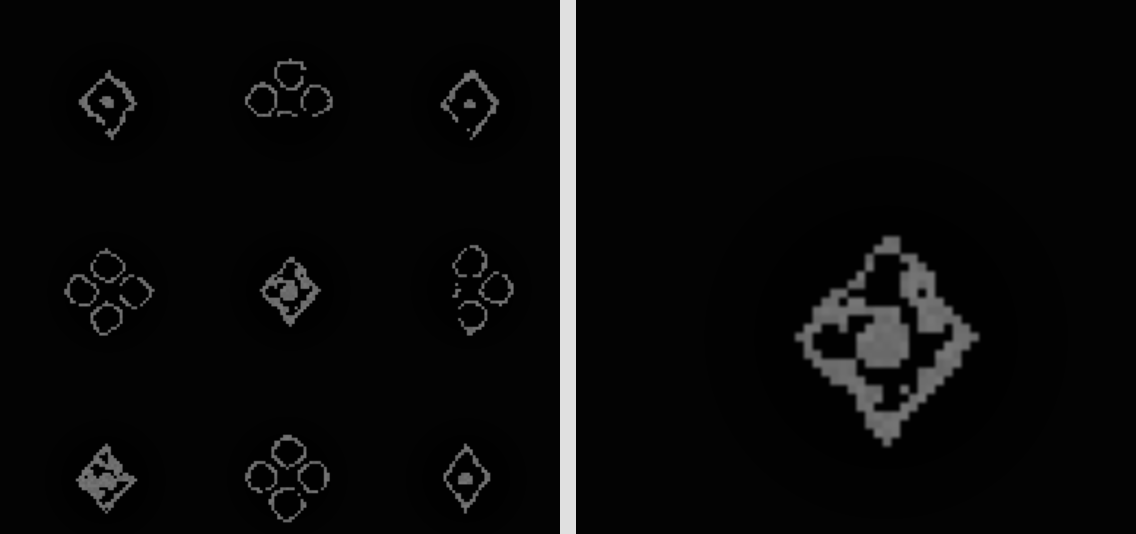
Left: the whole. Right: its middle third, enlarged.
Give the GLSL for this pattern, as a WebGL 1 fragment shader.

```glsl
precision highp float;
// Draws a 3 by 3 checker of worn, blocky grey diamonds and four-petal rosettes on black.
uniform vec2 u_resolution;

// Lengths are fractions of the canvas height.
const vec2 PITCH = vec2(0.341, 0.352);
const vec2 FIRST_CENTRE = vec2(0.195, 0.105);
const float BLOCKS = 183.0;
const float GROUND = 0.01;
const float INK = 0.45;

float hash(vec2 p) {
  vec3 q = fract(vec3(p.xyx) * 0.1031);
  q += dot(q, q.yzx + 33.33);
  return fract((q.x + q.y) * q.z);
}

float noise(vec2 p) {
  vec2 i = floor(p);
  vec2 f = fract(p);
  f = f * f * (3.0 - 2.0 * f);
  float low = mix(hash(i), hash(i + vec2(1.0, 0.0)), f.x);
  float high = mix(hash(i + vec2(0.0, 1.0)), hash(i + vec2(1.0, 1.0)), f.x);
  return mix(low, high, f.y);
}

vec2 cellAt(vec2 p) {
  return floor((p - FIRST_CENTRE) / PITCH + 0.5);
}

vec2 centreOf(vec2 cell) {
  vec2 jitter = vec2(hash(cell + 11.0), hash(cell + 47.0)) - 0.5;
  return FIRST_CENTRE + cell * PITCH + vec2(0.004 * cell.y, 0.0) + 0.008 * jitter;
}

// Outline, centre dot and clogged interior; negative inside the ink.
float diamond(vec2 p, vec2 halfSize, float clog, float grain) {
  float slope = 1.0 / length(1.0 / halfSize);
  float edge = (dot(abs(p), 1.0 / halfSize) - 1.0) * slope;
  float outline = abs(edge) - mix(0.0025, 0.0065, grain);
  float dot0 = length(p) - 0.012 - 0.003 * clog;
  float filling = max(edge, (1.0 - 0.54 * sqrt(clog) - grain) * 0.02);
  return min(min(outline, dot0), clog > 0.0 ? filling : 1.0);
}

// Four rounded petals, each with a small knot at its outer tip.
float rosette(vec2 p, float offset, float radius, float grain) {
  vec2 a = abs(p);
  a = a.x > a.y ? a : a.yx;
  vec2 q = a - vec2(offset, 0.0);
  float round0 = mix(length(q), abs(q.x) + abs(q.y), 0.15);
  float outline = abs(round0 - radius) - mix(0.0015, 0.0046, grain);
  float knot = length(q - vec2(radius, 0.0)) - 0.006 * grain - 0.002;
  return min(outline, knot);
}

// Ink coverage at one block centre.
float inkAt(vec2 p) {
  vec2 cell = cellAt(p);
  vec2 local = p - centreOf(cell);
  if (length(local) > 0.11) return 0.0;

  vec2 seed = cell * 17.0 + 31.0;
  vec2 warp = vec2(noise(p * 42.0 + seed), noise(p * 42.0 + seed + 63.0)) - 0.5;
  vec2 bent = local + 0.010 * warp;
  float grain = noise(p * 95.0 + seed + 9.0);
  bool isDiamond = mod(cell.x + cell.y, 2.0) < 0.5;

  // Clogging fades away from the lower left repeat.
  float clog = max(0.0, 1.0 - 0.5 * max(cell.x, cell.y));
  float squeeze = 1.0 - 0.2 * step(1.5, cell.x - cell.y);
  float d = isDiamond
    ? diamond(bent, vec2(0.049 * squeeze, 0.060), clog, grain)
    : rosette(bent, 0.049, 0.028, grain);

  // The last column wears on its left, the top row on its underside.
  vec2 wornSide = -max(cell - 1.0, 0.0);
  float wear = dot(local, wornSide) * (isDiamond ? 6.0 : 18.0);
  float kept = step(wear, noise(p * 75.0 + seed + 131.0));
  float tone = mix(0.88, 1.04, hash(floor(p * BLOCKS)));
  return step(d, 0.0) * kept * tone;
}

// Blends neighbouring blocks across a narrow seam.
float blockyInk(vec2 p) {
  vec2 grid = p * BLOCKS - 0.5;
  vec2 base = (floor(grid) + 0.5) / BLOCKS;
  vec2 blend = smoothstep(0.15, 0.85, fract(grid));
  vec2 stepX = vec2(1.0 / BLOCKS, 0.0);
  vec2 stepY = stepX.yx;
  float low = mix(inkAt(base), inkAt(base + stepX), blend.x);
  float high = mix(inkAt(base + stepY), inkAt(base + stepX + stepY), blend.x);
  return mix(low, high, blend.y);
}

void main() {
  vec2 p = gl_FragCoord.xy / u_resolution.y;
  float away = length(p - centreOf(cellAt(p)));
  float ground = GROUND * mix(0.4, 1.0, smoothstep(0.06, 0.12, away));
  gl_FragColor = vec4(vec3(mix(ground, INK, blockyInk(p))), 1.0);
}
```
